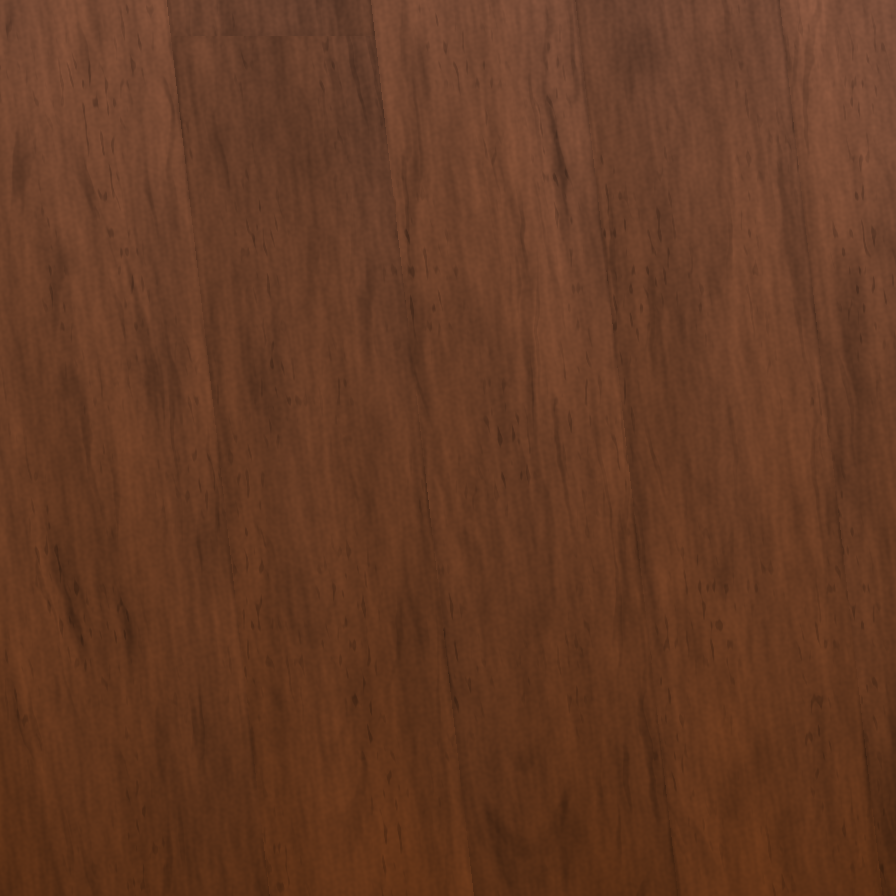
A WebGL 2 fragment shader for this texture:

```glsl
#version 300 es
precision highp float;
// Dark brown wooden planks, slightly leaning, with arched grain, fibres and pores.

#define PLANK_WIDTH 0.228
#define PLANK_LENGTH 2.4
#define LEAN 0.115
#define FIRST_SEAM 0.042
#define RING_DENSITY 46.0
#define RING_STRETCH 6.5
#define RING_DEPTH 0.15
#define FIBRE_DEPTH 0.10
#define PORE_DEPTH 0.17
#define SEAM_DEPTH 0.13
#define DARK_WOOD vec3(0.335, 0.172, 0.070)
#define LIGHT_WOOD vec3(0.462, 0.296, 0.220)

uniform vec2 u_resolution;
out vec4 fragColor;

float hash(vec2 cell) {
    uvec2 q = uvec2(ivec2(cell)) * uvec2(1597334677u, 3812015801u);
    uint h = (q.x ^ q.y) * 1597334677u;
    h = (h ^ (h >> 15)) * 2246822519u;
    h ^= h >> 13;
    return float(h >> 8) / 16777216.0;
}

vec2 gradient(vec2 cell) {
    float angle = 6.2832 * hash(cell);
    return vec2(cos(angle), sin(angle));
}

// Gradient noise, roughly -0.7 to 0.7
float noise(vec2 p) {
    vec2 i = floor(p), f = p - i;
    vec2 w = f * f * f * (f * (f * 6.0 - 15.0) + 10.0);
    vec2 e = vec2(1.0, 0.0);
    float a = dot(gradient(i), f);
    float b = dot(gradient(i + e.xy), f - e.xy);
    float c = dot(gradient(i + e.yx), f - e.yx);
    float d = dot(gradient(i + e.xx), f - e.xx);
    return mix(mix(a, b, w.x), mix(c, d, w.x), w.y);
}

// Growth rings cut lengthwise: broken arches around a heart line
float rings(vec2 p, float plank, float seed) {
    vec2 heart = vec2((plank + 0.33) * PLANK_WIDTH, 0.38 + 0.45 * fract(plank * 0.8));
    vec2 d = p - heart;
    d.x += 0.030 * noise(vec2(p.x * 8.0 + seed, p.y * 4.0));
    d.x += 0.010 * noise(vec2(p.x * 32.0, p.y * 13.0 + seed));
    d.x += 0.003 * noise(vec2(p.x * 90.0, p.y * 50.0 + seed));
    d.y /= RING_STRETCH * (d.y > 0.0 ? 1.5 : 1.0);
    float radius = length(d);
    float band = noise(vec2(radius * RING_DENSITY + seed, p.y * 4.0 + seed));
    float line = noise(vec2(radius * RING_DENSITY * 2.4 + seed, p.y * 8.0));
    float broken = smoothstep(-0.25, 0.3, noise(vec2(p.x * 16.0 + seed, p.y * 6.0)));
    return broken * (smoothstep(0.05, 0.38, band) + 0.8 * smoothstep(0.12, 0.4, line)) - 0.2;
}

void main() {
    vec2 uv = gl_FragCoord.xy / u_resolution;
    float pixel = 1.0 / u_resolution.y;

    // Plank layout
    vec2 p = vec2(uv.x - LEAN * (1.0 - uv.y) + FIRST_SEAM, uv.y);
    float u = p.x / PLANK_WIDTH;
    float plank = max(floor(u), 0.0);
    float along = uv.y / PLANK_LENGTH + fract(0.13 + 0.47 * plank);
    float seed = 17.0 * plank + 43.0 * floor(along);
    float odd = mod(plank, 2.0);

    // Hue: rosy above, deep brown below
    float tone = mix(0.10, 0.86, uv.y) + 0.22 * (uv.x - 0.5) * (uv.y - 0.2);
    tone += 0.10 * noise(vec2(p.x * 9.0 + seed, p.y * 1.8));
    vec3 wood = mix(DARK_WOOD, LIGHT_WOOD, clamp(tone, 0.0, 1.0));

    // Broad light and dark: planks differ, streaks run along them
    float shade = 0.06 * (1.0 - 2.0 * odd) * (1.6 * uv.y - 0.8);
    shade -= 0.05 * (1.0 - step(1.0, fract(along) + step(0.5, abs(plank - 1.0)))) * uv.y;
    shade += 0.13 * noise(vec2(p.x * 10.0 + seed, p.y * 2.2 + 7.0));
    shade += 0.11 * noise(vec2(p.x * 30.0 + seed, p.y * 5.0));

    // Figure, fibres and pores
    shade -= RING_DEPTH * mix(1.0, 0.7, odd) * rings(p, plank, seed);
    float fibre = noise(vec2(p.x * 70.0 + seed, p.y * 9.0));
    fibre += noise(vec2(p.x * 165.0, p.y * 24.0 + seed));
    shade += FIBRE_DEPTH * fibre;
    float pore = noise(vec2(p.x * 185.0 + seed, p.y * 48.0));
    float patchy = smoothstep(-0.1, 0.4, noise(vec2(p.x * 18.0, p.y * 5.0 + seed)));
    shade -= PORE_DEPTH * patchy * smoothstep(0.22, 0.45, pore);

    // Fine surface mottle
    vec2 slant = vec2(uv.x + 0.4 * uv.y, uv.y - 0.4 * uv.x);
    shade += 0.065 * noise(slant * 185.0) + 0.04 * noise(slant * 83.0 + 31.0);

    // Faint seams that come and go, with a soft shadow, and end joints
    float gap = (u - max(round(u), 1.0)) * PLANK_WIDTH;
    gap += 0.0035 * noise(vec2(uv.y * 22.0, 3.0 * round(u) + 0.4));
    float wear = smoothstep(-0.3, 0.35, noise(vec2(uv.y * 13.0, 5.3 * round(u) + 0.5)));
    float soft = 0.0032 + pixel;
    shade -= SEAM_DEPTH * wear * (1.0 - smoothstep(0.0, soft, abs(gap)));
    shade -= 0.05 * (1.0 - smoothstep(0.0, 0.014, abs(gap - 0.005)));
    shade += 0.05 * (1.0 - wear) * (1.0 - smoothstep(0.0, soft, abs(gap + 0.005)));
    float joint = abs(along - round(along)) * PLANK_LENGTH;
    joint += 0.006 * noise(vec2(uv.x * 40.0, 2.5));
    shade -= 0.03 * (1.0 - smoothstep(0.0, 0.008 + pixel, joint));

    fragColor = vec4(clamp(wood * (1.0 + shade), 0.0, 1.0), 1.0);
}
```
